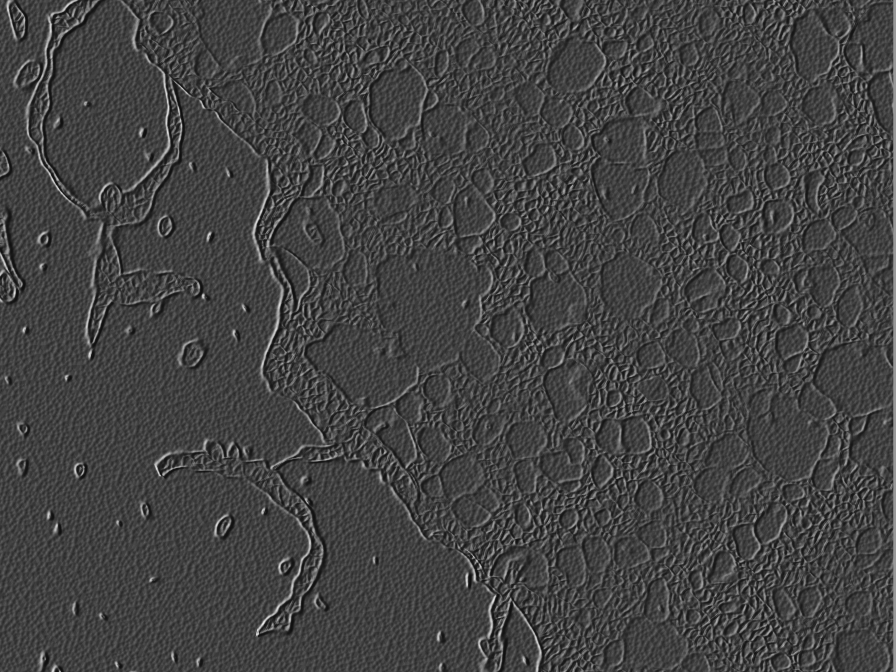
Give the GLSL for this texture, as a Shadertoy shader.

```glsl
const float BASE_GREY    = 0.252;
const float RELIEF_GAIN  = 0.40;
const float DARK_DEPTH   = 0.21;
const float LIGHT_BOOST  = 1.08;
const vec2  LIGHT_STEP   = vec2(0.0018, -0.0006);
const float RIM_WIDTH    = 0.0029;
const float RIM_HEIGHT   = 0.72;
const float STRAND_RIM   = 0.55;
const float FIBRE_FREQ   = 84.0;
const float FIBRE_HEIGHT = 0.54;
const float GRAIN_FREQ   = 178.0;
const float GRAIN_HEIGHT = 0.37;
const float CELL_SPACING = 0.125;
const float SPECK_SPACING = 0.055;
const float BORDER_WIDTH = 0.005;
const float BORDER_GREY  = 0.60;

vec2 hash2(vec2 p) {
    vec3 q = fract(p.xyx * vec3(0.1031, 0.1030, 0.0973));
    q += dot(q, q.yzx + 33.33);
    return fract((q.xx + q.yz) * q.zy);
}

// Distances to the nearest and second nearest feature point
vec2 cellular(vec2 p) {
    vec2 cell = floor(p), nearest = vec2(9.0);
    for (int j = -1; j <= 1; j++)
    for (int i = -1; i <= 1; i++) {
        vec2 id = cell + vec2(i, j);
        float d = length(id + hash2(id) - p);
        nearest = vec2(min(nearest.x, d), min(max(nearest.x, d), nearest.y));
    }
    return nearest;
}

vec2 wobble(vec2 p) {
    return 0.007 * sin(p.yx * vec2(31.0, 37.0) + 2.0 * sin(p * 23.0))
         + 0.0024 * sin(p.yx * vec2(113.0, 127.0) + 3.0 * sin(p * 71.0));
}

float segment(vec2 p, vec2 a, vec2 b) {
    vec2 ab = b - a;
    return length(p - a - ab * clamp(dot(p - a, ab) / dot(ab, ab), 0.0, 1.0));
}

// Round vacuoles of two sizes; negative inside, zero on walls where they touch
float vacuoles(vec2 p) {
    vec2 nearest = vec2(9.0);
    float spacing = CELL_SPACING;
    for (int k = 0; k < 2; k++) {
        vec2 cell = floor(p / spacing);
        for (int j = -1; j <= 1; j++)
        for (int i = -1; i <= 1; i++) {
            vec2 id = cell + vec2(i, j), seed = id + 57.0 * float(k + 1);
            vec2 shape = hash2(seed + 19.0);
            vec2 q = p - (id + 0.15 + 0.7 * hash2(seed)) * spacing;
            q.x *= 0.9 + 0.4 * shape.y;
            float d = length(q) - spacing * mix(0.08, 0.52 - 0.06 * float(k), shape.x);
            nearest = vec2(min(nearest.x, d), min(max(nearest.x, d), nearest.y));
        }
        spacing *= 0.5;
    }
    return max(nearest.x, 0.5 * (nearest.x - nearest.y));
}

// Sparse debris, mostly tiny and upright
float specks(vec2 p) {
    float solid = -1.0;
    vec2 cell = floor(p / SPECK_SPACING);
    for (int j = -1; j <= 1; j++)
    for (int i = -1; i <= 1; i++) {
        vec2 id = cell + vec2(i, j), shape = hash2(id + 301.0);
        vec2 q = p - (id + hash2(id + 211.0)) * SPECK_SPACING;
        float radius = 0.002 + 0.017 * pow(shape.y, 5.0);
        float d = radius - length(q * vec2(1.2, 0.8));
        solid = max(solid, shape.x < 0.34 ? d : -1.0);
    }
    return solid;
}

// Septa crossing the open area
float strands(vec2 p) {
    float ring = abs(length((p - vec2(0.16, 0.84)) * vec2(1.65, 1.0)) - 0.165);
    vec2 q = p - vec2(0.32, 0.17);
    float arc = abs(length(q) - 0.145) + 2.0 * max(0.0, -0.6 * q.y - q.x);
    arc = max(arc, -0.10 - q.y);
    float d = min(ring * 0.8, arc);
    d = min(d, segment(p, vec2(0.14, 0.49), vec2(0.17, 0.70)));
    d = min(d, segment(p, vec2(0.17, 0.575), vec2(0.28, 0.57)) - 0.009);
    d = min(d, segment(p, vec2(0.41, 0.30), vec2(0.57, 0.36)) + 0.004);
    d = min(d, segment(p, vec2(0.77, 0.16), vec2(0.73, 0.02)) - 0.003);
    d = min(d, segment(p, vec2(0.0, 0.67), vec2(0.03, 0.58)));
    return 0.011 + 0.006 * sin(p.x * 29.0 + 3.0 * sin(p.y * 19.0)) - d;
}

// x: signed extent of tissue, positive where solid; y: one near loose pieces
vec2 tissue(vec2 p) {
    p += wobble(p);
    float shore = 0.40 + 0.40 * (1.0 - smoothstep(0.0, 0.5, p.y))
                - 0.20 * smoothstep(0.7, 1.0, p.y) + 0.015 * sin(p.y * 26.0);
    float side = (p.x - shore) * 0.8;
    float band = 0.017 + 0.012 * sin(p.y * 17.0 + 1.0);
    float solid = min(vacuoles(p), side);
    solid = max(solid, band - abs(side - band));
    solid = min(solid, length((p - vec2(0.65, 0.54)) * vec2(1.0, 0.75)) - 0.07);
    solid = min(solid, length(p - vec2(0.525, 0.46)) - 0.052);
    float loose = 1.0 - smoothstep(0.0, 0.06, side);
    return vec2(max(solid, max(strands(p), specks(p))), loose);
}

float relief(vec2 p) {
    vec2 body = tissue(p);
    float rim = exp(-body.x * body.x / (RIM_WIDTH * RIM_WIDTH));
    float patches = 0.85 + 0.25 * sin(p.x * 17.0 + 2.0 * sin(p.y * 13.0));
    vec2 slanted = vec2(p.x - 0.28 * p.y, 0.75 * p.y);
    vec2 net = cellular((slanted + 0.6 * wobble(p * 1.7)) * FIBRE_FREQ);
    vec2 fine = cellular(slanted * FIBRE_FREQ * 1.75 + 41.0);
    float fibre = 1.0 - smoothstep(0.0, 0.45, net.y - net.x) + 0.8 * fine.x;
    float grain = cellular(slanted * GRAIN_FREQ + 83.0).x;
    return (RIM_HEIGHT * patches + STRAND_RIM * body.y) * rim + GRAIN_HEIGHT * grain
         + FIBRE_HEIGHT * patches * fibre * smoothstep(-0.001, 0.006, body.x);
}

// Lit slopes rise freely, shaded slopes level off before black
float shade(float slope) {
    float lit = LIGHT_BOOST * max(slope, 0.0);
    float shadow = DARK_DEPTH * (1.0 - exp(min(slope, 0.0) / DARK_DEPTH));
    return BASE_GREY + lit - shadow;
}

void mainImage(out vec4 fragColor, in vec2 fragCoord) {
    vec2 p = fragCoord / iResolution.y;
    float slope = relief(p + LIGHT_STEP) - relief(p - LIGHT_STEP);
    float grey = shade(RELIEF_GAIN * slope);

    // Pale strip along the right side
    float fromRight = (iResolution.x - fragCoord.x) / iResolution.y;
    float strip = 1.0 - smoothstep(BORDER_WIDTH - 0.002, BORDER_WIDTH, fromRight);
    grey = mix(grey, BORDER_GREY, strip);
    fragColor = vec4(vec3(clamp(grey, 0.0, 1.0)), 1.0);
}
```
